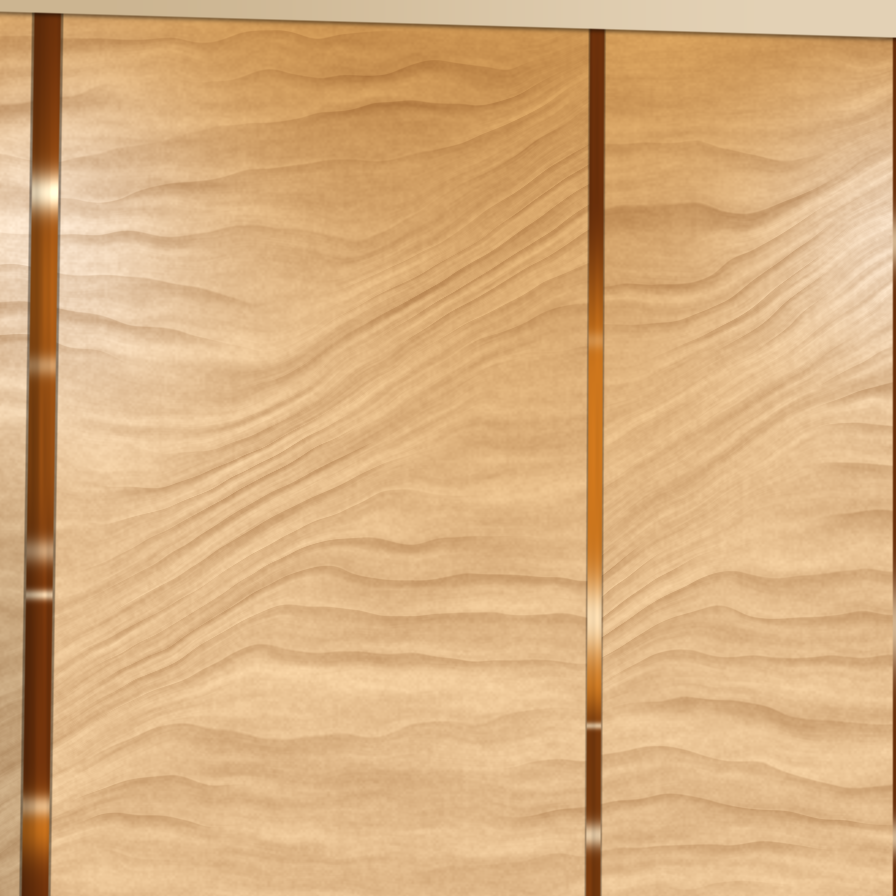
This texture is drawn by a three.js fragment shader. Its source:

```glsl
varying vec2 vUv;

#define EDGE 0.0013
#define GRAIN_FREQ 62.0
#define GRAIN_DEPTH 0.17
#define BEND 0.3
#define BEND_WIDTH 0.16
#define SPECKLE 0.045
#define SAND vec3(0.89, 0.735, 0.55)
#define HONEY vec3(0.78, 0.55, 0.28)
#define PALE vec3(0.95, 0.87, 0.79)
#define BRONZE vec3(0.40, 0.18, 0.04)
#define AMBER vec3(0.78, 0.45, 0.11)
#define GLINT vec3(1.0, 0.92, 0.78)

float hash(vec2 p) {
  return fract(sin(dot(p, vec2(127.1, 311.7))) * 43758.5453);
}

float noise(vec2 p) {
  vec2 i = floor(p), f = fract(p);
  f = f * f * (3.0 - 2.0 * f);
  return mix(mix(hash(i), hash(i + vec2(1, 0)), f.x),
             mix(hash(i + vec2(0, 1)), hash(i + vec2(1, 1)), f.x), f.y);
}

float fbm(vec2 p) {
  float sum = 0.0, amp = 0.5;
  for (int i = 0; i < 4; i++) {
    sum += amp * noise(p);
    p = p * 2.03 + 7.3;
    amp *= 0.5;
  }
  return sum;
}

float bump(float d, float width) {
  d /= width;
  return exp(-d * d);
}

float glow(vec2 p, vec2 center, vec2 size) {
  vec2 d = (p - center) / size;
  return exp(-dot(d, d));
}

float strip(float x, float center, float halfWidth) {
  return 1.0 - smoothstep(-EDGE, EDGE, abs(x - center) - halfWidth);
}

// Sediment layers: flat at both sides, climbing steeply along a diagonal
float grain(vec2 p, float bandX) {
  float across = p.x - bandX;
  float level = p.y - BEND * smoothstep(-BEND_WIDTH, BEND_WIDTH, across);
  level += 0.075 * (fbm(p * vec2(4.0, 5.0) + bandX * 0.3) - 0.5);
  level += 0.008 * noise(p * vec2(26.0, 18.0));
  float broad = noise(vec2(p.x * 3.0, level * 24.0)) - 0.5;
  float fine = fbm(vec2(p.x * 7.0, level * GRAIN_FREQ)) - 0.47;
  float saw = fract(level * 19.0 + 1.4 * noise(vec2(p.x * 3.0, level * 6.0)));
  float ridge = smoothstep(0.55, 0.95, saw) * (1.0 - smoothstep(0.95, 1.0, saw));
  ridge *= smoothstep(0.35, 0.75, noise(p * vec2(6.0, 9.0) + 4.0));
  return 0.3 * broad + 0.85 * fine - 0.42 * ridge + 0.05;
}

// Soft room light over the stone
vec3 wallTone(vec2 p) {
  vec3 col = mix(SAND, HONEY, 0.9 * smoothstep(0.6, 1.02, p.y));
  col = mix(col, HONEY, 0.4 * glow(p, vec2(0.58, 0.68), vec2(0.24, 0.28)));
  col = mix(col, PALE, 0.8 * glow(p, vec2(0.05, 0.73), vec2(0.17, 0.2)));
  col = mix(col, PALE, 0.75 * glow(p, vec2(1.02, 0.74), vec2(0.15, 0.16)));
  float sidePanel = 1.0 - smoothstep(0.02, 0.05, p.x);
  return col * (1.0 - 0.14 * sidePanel * (1.0 - smoothstep(0.2, 0.65, p.y)));
}

vec3 leftMetal(float y) {
  vec3 col = mix(BRONZE, AMBER, 0.55 * bump(y - 0.68, 0.16) + 0.25 * bump(y - 0.46, 0.1));
  col = mix(col, AMBER, 0.8 * bump(y - 0.075, 0.035));
  float shine = bump(y - 0.785, 0.022) + 0.4 * bump(y - 0.592, 0.012);
  shine += 0.5 * bump(y - 0.385, 0.014) + 0.75 * bump(y - 0.336, 0.006);
  shine += 0.55 * bump(y - 0.1, 0.012);
  return mix(col, GLINT, min(shine, 1.0));
}

vec3 middleMetal(float y) {
  vec3 col = mix(AMBER, BRONZE, smoothstep(0.58, 0.78, y));
  col = mix(col, BRONZE, 0.85 * (1.0 - smoothstep(0.18, 0.24, y)));
  float shine = 0.85 * bump(y - 0.31, 0.045) + 0.7 * bump(y - 0.19, 0.004);
  shine += 0.8 * bump(y - 0.068, 0.014) + 0.25 * bump(y - 0.62, 0.01);
  return mix(col, GLINT, min(shine, 1.0));
}

void main() {
  vec2 p = vUv;
  float leftX = mix(0.039, 0.0535, p.y);
  float middleX = mix(0.662, 0.6667, p.y);

  // Stone panels
  float bandX = p.x < middleX ? 0.89 * p.y - 0.1 : 0.8 * p.y + 0.38;
  vec3 col = wallTone(p);
  float tone = grain(p, bandX) * GRAIN_DEPTH * 1.7;
  tone += SPECKLE * (noise(p * 330.0) + noise(p * 150.0) - 1.0);
  col *= 1.0 + tone * vec3(0.7, 1.0, 1.35);

  // Seams and metal strips
  col *= 1.0 - 0.4 * strip(p.x, leftX, 0.0175);
  col *= 1.0 - 0.35 * strip(p.x, middleX, 0.0095);
  float brushed = 0.92 + 0.16 * noise(vec2(p.x * 240.0, p.y * 6.0));
  float leftShade = 0.82 + 0.25 * smoothstep(-0.012, 0.004, p.x - leftX);
  col = mix(col, leftMetal(p.y) * brushed * leftShade, strip(p.x, leftX, 0.0148));
  col = mix(col, middleMetal(p.y) * brushed, strip(p.x, middleX, 0.008));
  float rightShine = bump(p.y - 0.73, 0.03) + bump(p.y - 0.3, 0.05) + bump(p.y - 0.065, 0.02);
  vec3 rightMetal = mix(BRONZE, GLINT, 0.7 * rightShine);
  col = mix(col, rightMetal, strip(p.x, 1.0, 0.0035));

  // Ceiling with a shadow line below it
  float above = p.y - (0.987 - 0.029 * p.x);
  col *= 1.0 - 0.4 * bump(above, 0.004);
  vec3 ceiling = mix(vec3(0.80, 0.71, 0.57), vec3(0.89, 0.82, 0.71), smoothstep(0.1, 0.9, p.x));
  col = mix(col, ceiling, smoothstep(-EDGE, EDGE, above));
  gl_FragColor = vec4(clamp(col, 0.0, 1.0), 1.0);
}
```
